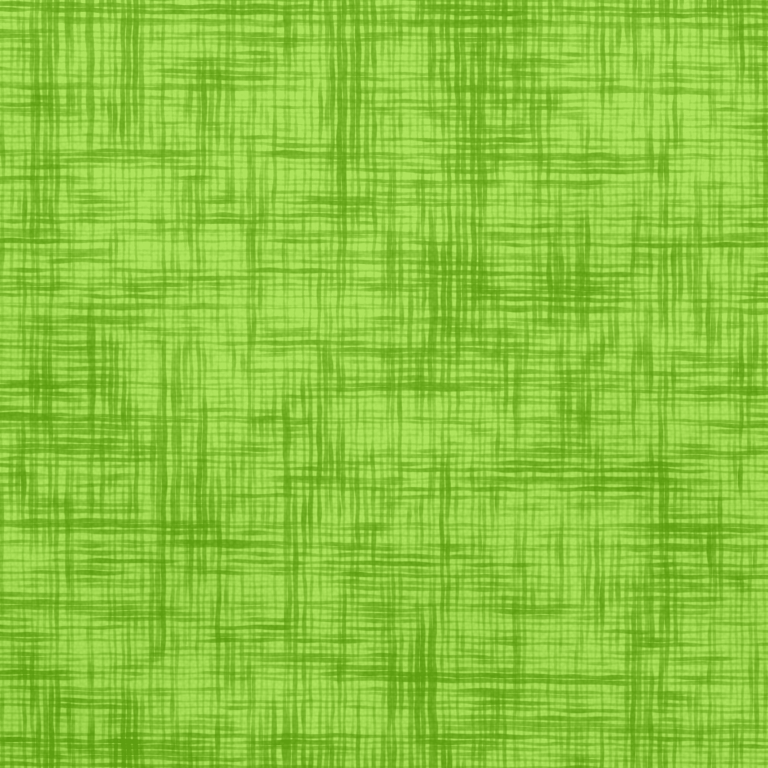
Give the GLSL for this texture, as a Shadertoy shader.

```glsl
// Lime green cloth printed with an uneven crosshatch of fine wavy threads

float hash(vec2 p) {
    p = fract(p * vec2(0.1031, 0.1137));
    p += dot(p, p.yx + 33.33);
    return fract((p.x + p.y) * p.x * 91.7);
}

// Cellular noise: distance to the nearest scattered point
float cells(vec2 p) {
    vec2 id = floor(p);
    float nearest = 2.0;
    for (int y = -1; y <= 1; y++)
    for (int x = -1; x <= 1; x++) {
        vec2 cell = id + vec2(x, y);
        vec2 point = cell + vec2(hash(cell + 17.0), hash(cell + 71.0));
        nearest = min(nearest, length(point - p));
    }
    return nearest;
}

// Ink left by parallel threads that run in the "along" direction
float threads(float along, float across, float count, float seed) {
    // Dense and sparse streaks of three sizes, stretched along the threads
    float streak = 0.40 * cells(vec2(along * 3.0, across * 13.0) + seed)
                 + 0.35 * cells(vec2(along * 8.0, across * 34.0) + seed * 2.0)
                 + 0.25 * cells(vec2(along * 24.0, across * 64.0) + seed * 3.0);
    float density = smoothstep(0.27, 0.65, streak);

    // Slow drift shared by neighbouring threads
    across += 0.0010 * sin(along * 9.0 + across * 13.0 + seed)
            + 0.0004 * sin(along * 31.0 - across * 37.0);

    float row = across * count;
    float ink = 0.0;
    for (int k = -1; k <= 1; k++) {
        float id = floor(row) + float(k);
        float a = hash(vec2(id + 200.0, seed));
        float b = hash(vec2(id + 200.0, seed + 43.0));
        float swell = 0.5 + 0.25 * sin(along * (20.0 + 16.0 * b) + 6.28 * a)
                          + 0.25 * sin(along * (85.0 + 60.0 * a) + 6.28 * b);
        float center = id + 0.5 + 0.65 * (a - 0.5)
                     + 0.06 * sin(along * (60.0 + 50.0 * b) + 40.0 * a);
        float halfWidth = 0.11 + 0.21 * density + 0.1 * swell;
        float line = 1.0 - smoothstep(halfWidth - 0.15, halfWidth + 0.15, abs(row - center));
        float strength = 0.17 + 0.44 * density + 0.16 * swell + 0.26 * (b - 0.5);
        ink = max(ink, line * strength);
    }
    return ink;
}

void mainImage(out vec4 fragColor, in vec2 fragCoord) {
    vec2 uv = fragCoord / iResolution.y;

    // Two crossing layers of threads, darkest where they overlap
    float weft = threads(uv.x, uv.y + 0.008 * uv.x, 116.0, 5.0);
    float warp = threads(uv.y, uv.x, 110.0, 29.0);
    float ink = 1.0 - (1.0 - weft) * (1.0 - warp);

    // Faint cloth grain
    ink += 0.2 * (cells(uv * 200.0) - 0.5);

    // Broad shading: darker toward the bottom and the sides, with soft clouds
    ink += 0.18 * (0.5 - uv.y) + 0.2 * (pow(uv.x - 0.5, 2.0) - 0.08);
    ink += 0.06 * sin(uv.x * 11.0 + 2.0 * sin(uv.y * 5.0))
                * sin(uv.y * 13.0 + 1.5 * sin(uv.x * 7.0));

    vec3 paleLime = vec3(0.67, 0.88, 0.35);
    vec3 deepGreen = vec3(0.37, 0.62, 0.065);
    fragColor = vec4(mix(paleLime, deepGreen, clamp(ink, -0.05, 1.0)), 1.0);
}
```
